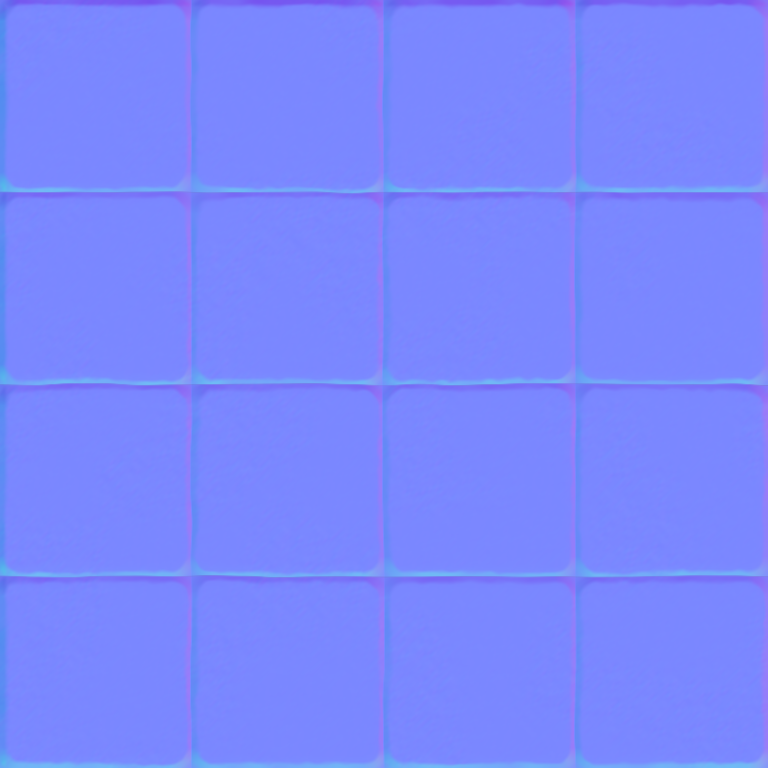
Give the GLSL for this texture map, as a three.js fragment shader.

```glsl
varying vec2 vUv;

const float TILES = 4.0;
const vec2 JOINT_SHIFT = vec2(-0.0008, -0.0006);
const float CORNER_RADIUS = 0.027;
const vec2 BEVEL_NEAR = vec2(0.0115, 0.0085);  // left, bottom
const vec2 BEVEL_FAR = vec2(0.0085, 0.0105);   // right, top
const float WOBBLE = 0.0032;
const float ROUGHNESS = 0.0035;
const float SEAM_WIDTH = 0.0013;
const float HALO_WIDTH = 0.018;
const float HALO = 0.14;
const float GRAIN = 0.075;

const vec3 FLAT_COLOR = vec3(0.48, 0.53, 1.0);
const vec3 LEFT_TILT = vec3(-0.075, 0.01, -0.03);
const vec3 RIGHT_TILT = vec3(0.095, -0.035, -0.02);
const vec3 TOP_TILT = vec3(-0.01, -0.095, -0.03);
const vec3 BOTTOM_TILT = vec3(-0.03, 0.15, -0.03);
const vec3 SEAM_SHADE = vec3(-0.03, -0.03, -0.09);

float hash(vec2 p) {
  p = fract(p * vec2(0.1731, 0.2917));
  p += dot(p, p.yx + 31.32);
  return fract((p.x + p.y) * p.x * 17.3);
}

float noise(vec2 p) {
  vec2 i = floor(p);
  vec2 f = fract(p);
  f = f * f * (3.0 - 2.0 * f);
  return mix(mix(hash(i), hash(i + vec2(1.0, 0.0)), f.x),
             mix(hash(i + vec2(0.0, 1.0)), hash(i + vec2(1.0, 1.0)), f.x), f.y);
}

// Diagonal, slightly stretched surface relief
float surfaceHeight(vec2 p) {
  vec2 d = vec2(p.x + p.y, (p.y - p.x) * 1.7);
  return 0.6 * noise(d * 36.0 + 5.0) + 0.4 * noise(d * 90.0 + 40.0);
}

vec2 surfaceSlope(vec2 p) {
  const vec2 e = vec2(0.002, 0.0);
  float h = surfaceHeight(p);
  return vec2(h - surfaceHeight(p + e.xy), h - surfaceHeight(p + e.yx));
}

// Colour change for a slope facing outward from the tile
vec3 tilt(vec2 outward) {
  return LEFT_TILT * max(-outward.x, 0.0) + RIGHT_TILT * max(outward.x, 0.0)
       + BOTTOM_TILT * max(-outward.y, 0.0) + TOP_TILT * max(outward.y, 0.0);
}

void main() {
  vec2 uv = vUv;

  // Uneven joints that straighten toward the outer border
  vec2 warp = vec2(noise(uv * 22.0 + 3.0), noise(uv * 22.0 + 61.0)) - 0.5;
  vec2 inside = smoothstep(vec2(0.0), vec2(0.03), min(uv, 1.0 - uv));
  vec2 p = uv + (warp * WOBBLE - JOINT_SHIFT) * inside;
  float halfTile = 0.5 / TILES;
  vec2 local = (fract(p * TILES) - 0.5) / TILES;

  // Rounded tile and its outward direction
  vec2 q = max(abs(local) - (halfTile - CORNER_RADIUS), 0.0);
  float reach = length(q);
  vec2 outward = sign(local) * q / max(reach, 0.0001);
  float dist = reach - CORNER_RADIUS;
  float ragged = dist + (noise(uv * 80.0 + 17.0) - 0.5) * ROUGHNESS;

  // Bevel width depends on the side and varies along the edge
  vec2 sideWidth = mix(BEVEL_NEAR, BEVEL_FAR, step(0.0, local));
  float width = dot(sideWidth, outward * outward) + 0.0005;
  width *= mix(0.75, 1.25, noise(uv * 15.0 + 29.0));
  float bevel = smoothstep(-width, -0.3 * width, ragged);
  bevel *= mix(0.6, 1.2, noise(uv * 36.0 + 83.0));
  bevel *= 1.0 - 0.45 * smoothstep(0.001, 0.01, dist);
  bevel += HALO * smoothstep(-HALO_WIDTH, 0.0, dist);
  float border = 1.0 - smoothstep(0.004, 0.011, min(uv.x, 1.0 - uv.y));
  bevel *= 1.0 + 0.6 * border;

  // Narrow seam where neighbouring slopes meet
  vec2 toJoint = halfTile - abs(local);
  vec2 open = smoothstep(vec2(0.0), vec2(SEAM_WIDTH), toJoint);
  open = mix(vec2(1.0), open, inside);
  vec3 color = FLAT_COLOR + tilt(outward * open) * bevel;
  color += SEAM_SHADE * (1.0 - open.y) * mix(0.4, 1.0, noise(uv * 30.0 + 9.0));

  // Patchy hand-worn grain
  float worn = mix(0.3, 1.0, smoothstep(0.35, 0.7, noise(uv * 11.0 + 47.0)));
  color.rg += surfaceSlope(uv) * GRAIN * worn;

  gl_FragColor = vec4(clamp(color, 0.0, 1.0), 1.0);
}
```
